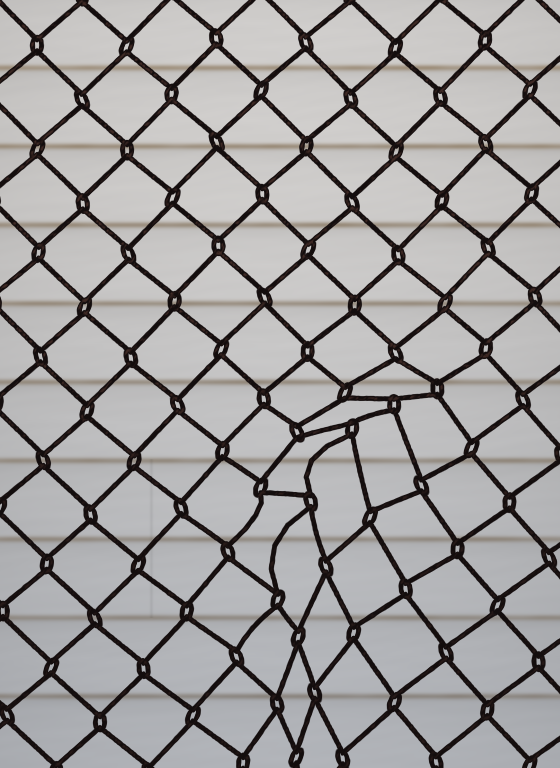
Write a Shadertoy shader that draws this pattern.

```glsl
// A rusty chain-link fence, torn and sagging, before soft pale clapboards.
// Knots sit on a skewed integer grid bent by a smooth drift and local dents;
// each knot sends two curved wires down to its neighbours.
#define MESHES 8.571
#define ROW_STEP 0.5787
#define WIRE 0.028
#define EYE vec2(0.05, 0.088)
#define BOARD 0.8767
#define FIRST_GAP 0.757
#define TEAR vec2(8.0, 1.0)
#define RUST vec3(0.25, 0.165, 0.145)
#define IRON vec3(0.075, 0.05, 0.052)

// Layered sines for rust and weathering, about -1 to 1
float grain(vec2 p) {
    return (sin(p.x * 3.1 + 2.0 * sin(p.y * 2.3))
          + sin(p.y * 5.7 + 1.7 * sin(p.x * 4.1))
          + sin((p.x + p.y) * 9.3 + sin(p.x * 7.0))) / 3.0;
}

// Bell-shaped falloff with its own sharpness on each axis
float bell(vec2 d, vec2 sharpness) {
    return exp(-dot(d * d, sharpness));
}

// Slow sag of the whole mesh: grid (column, row) to plane
vec2 drift(vec2 g) {
    float u = g.x, r = g.y;
    vec2 pos = vec2(0.413 + u + r * r * (0.00109 + 0.00022 * u),
                    0.48 + ROW_STEP * r - 0.056 * sin(1.9 * u - 2.66));
    pos.x -= 0.112 * max(r - 5.3, 0.0) * smoothstep(2.1, 4.0, u);
    pos.y -= 0.5 * bell(g - vec2(3.7, 11.0), vec2(0.826, 0.111));
    return pos;
}

// Knot position; the two indices run along the wire diagonals
vec2 knot(vec2 n) {
    vec2 e = n - TEAR;
    vec2 pos = drift(vec2((n.x - n.y) * 0.5, n.x + n.y));
    pos += vec2(0.22, -0.64) * bell(e + vec2(0.0, 0.15), vec2(1.54, 0.4));
    pos += vec2(-0.145, -0.03) * bell(e + vec2(1.15, -0.5), vec2(2.0, 0.67));
    pos += vec2(0.03, 0.15) * bell(e - vec2(0.0, 2.0), vec2(2.7));
    return pos;
}

// Sideways bulge of the slack wires below the tear
vec2 slack(vec2 middle) {
    vec2 e = middle - TEAR;
    return vec2(-0.27, -0.06) * bell(e - vec2(0.0, 1.0), vec2(10.0, 0.8))
         + vec2(0.13, -0.05) * bell(e - vec2(-1.0, 1.5), vec2(10.0, 4.0));
}

float segment(vec2 p, vec2 a, vec2 b) {
    vec2 d = b - a;
    return length(p - a - d * clamp(dot(p - a, d) / dot(d, d), 0.0, 1.0));
}

// A wire through a bulged middle, as four chords of a parabola
float curvedWire(vec2 p, vec2 a, vec2 b, vec2 bulge) {
    if (length(p - 0.5 * (a + b)) > 0.95) return 1.0;
    float d = 1.0;
    vec2 last = a;
    for (int i = 1; i <= 4; i++) {
        float t = float(i) * 0.25;
        vec2 next = mix(a, b, t) + bulge * 4.0 * t * (1.0 - t);
        d = min(d, segment(p, last, next));
        last = next;
    }
    return d;
}

// Outline of the small eye where two wires hook together
float eyeRing(vec2 q, float tilt) {
    q.x += q.y * tilt;
    float l = length(q / EYE);
    return abs(l * (l - 1.0)) / (length(q / (EYE * EYE)) + 0.001)
         + 0.05 * step(l, 0.05);
}

float fence(vec2 p) {
    // Undo the drift to find the nearby grid cell
    vec2 g = vec2(p.x - 0.4, (p.y - 0.5) / ROW_STEP);
    for (int i = 0; i < 6; i++) g += (p - drift(g)) / vec2(1.0, ROW_STEP);
    vec2 cell = floor(vec2(g.y * 0.5 + g.x, g.y * 0.5 - g.x));
    vec2 hook = vec2(0.0, 0.06);
    float d = 1.0;
    for (int j = -2; j <= 2; j++)
    for (int i = -2; i <= 2; i++) {
        vec2 n = cell + vec2(i, j);
        vec2 k = knot(n);
        if (length(p - k) > 1.7) continue;
        d = min(d, curvedWire(p, k + hook, knot(n + vec2(1, 0)) - hook,
                              slack(n + vec2(0.5, 0.0))));
        d = min(d, curvedWire(p, k + hook, knot(n + vec2(0, 1)) - hook,
                              slack(n + vec2(0.0, 0.5))));
        d = min(d, eyeRing(p - k, 0.35 * sin(n.x * 4.7 + n.y * 2.9)));
    }
    return d;
}

// Out-of-focus boards with a tan gap and soft shade under each lap
vec3 siding(vec2 p) {
    float down = p.y / MESHES;
    vec3 col = mix(vec3(0.805, 0.797, 0.79), vec3(0.685, 0.695, 0.715),
                   smoothstep(0.15, 1.05, down));
    float side = p.x / 6.26 - 0.5;
    col *= 1.01 - 0.2 * side * side;
    float y = mod(p.y - FIRST_GAP + 0.5 * BOARD, BOARD) - 0.5 * BOARD;
    col *= 1.0 - 0.07 * step(0.0, y) * exp(-y * 7.0);
    col *= 1.0 + 0.008 * grain(p * vec2(0.8, 5.0));
    float gap = exp(-pow(y / 0.034, 2.0));
    vec3 tan_ = mix(vec3(0.62, 0.555, 0.47), vec3(0.53, 0.51, 0.49), down);
    col = mix(col, tan_, gap * (0.85 + 0.15 * grain(p * 0.9)));
    // Faint butt joint between two boards
    float joint = exp(-pow((p.x - 1.69) / 0.018, 2.0));
    return col * (1.0 - 0.06 * joint * step(5.12, p.y) * step(p.y, 6.9));
}

void mainImage(out vec4 fragColor, in vec2 fragCoord) {
    // Plane measured in mesh widths, downward from the top edge
    float pixel = MESHES / iResolution.y;
    vec2 p = vec2(fragCoord.x, iResolution.y - fragCoord.y) * pixel;
    vec3 col = siding(p);

    float d = fence(p);
    float rough = grain(p * 9.0);
    float edge = WIRE + 0.003 * rough;
    float rust = smoothstep(-0.3, 0.8, rough) * smoothstep(WIRE, 0.0, d);
    rust *= mix(1.0, 0.45, smoothstep(3.5, 6.0, p.y));
    vec3 metal = mix(IRON, RUST, rust);
    col = mix(metal, col, smoothstep(-0.7 * pixel, 0.7 * pixel, d - edge));
    fragColor = vec4(col, 1.0);
}
```
